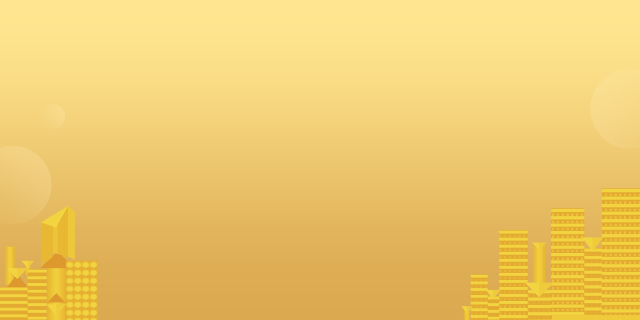
Reproduce this background procedurally as a Shadertoy shader.

```glsl
// A golden gradient sky with pale discs, and two small clusters of gold towers
// in the lower corners. Every solid is a soft mask built from half-planes;
// floors and windows are fract repeats. One unit is 1/100 of the canvas height.

const vec3 YELLOW = vec3(0.95, 0.83, 0.25);
const vec3 GOLD   = vec3(0.91, 0.72, 0.20);
const vec3 AMBER  = vec3(0.87, 0.60, 0.18);

// Soft step: 1 where d is positive
float inside(float d) {
    float w = max(0.2, 50.0 / iResolution.y);
    return smoothstep(-w, w, d);
}

float box(vec2 p, vec2 lo, vec2 hi) {
    vec2 d = min(p - lo, hi - p);
    return inside(min(d.x, d.y));
}

void paint(inout vec3 col, vec3 ink, float mask) {
    col = mix(col, ink, mask);
}

// Translucent disc, brightest along one side
void disc(inout vec3 col, vec2 p, vec2 centre, float radius, vec2 lit) {
    vec2 q = (p - centre) / radius;
    float glow = smoothstep(-0.9, 1.1, dot(q, lit));
    paint(col, vec3(1.0, 0.92, 0.70), inside(radius * (1.0 - length(q))) * (0.04 + 0.24 * glow));
}

// Block with bright floor bands and a row of windows between them
void tower(inout vec3 col, vec2 p, float left, float right, float top, float floorH, float windows) {
    float row = fract((top - p.y) / floorH);
    float band = smoothstep(0.0, 0.15, row) * (1.0 - smoothstep(0.4, 0.6, row));
    float pane = smoothstep(-0.2, 0.5, sin(6.2832 * p.x / 1.5));
    vec3 ink = mix(mix(AMBER, GOLD, 0.55), YELLOW, band);
    ink = mix(ink, YELLOW, windows * 0.55 * pane * smoothstep(0.6, 0.8, row));
    paint(col, ink, box(p, vec2(left, -2.0), vec2(right, top)));
}

// Square pillar with a lit middle edge
void pillar(inout vec3 col, vec2 p, float x, float halfW, float bottom, float top) {
    vec3 ink = mix(GOLD, YELLOW, 0.8 * smoothstep(halfW, 0.0, abs(p.x - x)));
    paint(col, ink, box(p, vec2(x - halfW, bottom), vec2(x + halfW, top)));
}

// Downward wedge, flat on top
void wedge(inout vec3 col, vec2 p, float x, float halfW, float top, float depth) {
    float side = depth * (1.0 - abs(p.x - x) / halfW) - (top - p.y);
    vec3 ink = mix(YELLOW, GOLD, 0.35 * inside(p.x - x));
    paint(col, ink, inside(min(side, top - p.y)));
}

// Upward wedge of shade
void gable(inout vec3 col, vec2 p, float x, float halfW, float base, float height) {
    float side = height * (1.0 - abs(p.x - x) / halfW) - (p.y - base);
    paint(col, AMBER, inside(min(side, p.y - base)));
}

// Faceted tower with a slanted roof
void crystal(inout vec3 col, vec2 p) {
    float roof = min(30.5 + 0.61 * (p.x - 12.8), 35.7 - 0.9 * (p.x - 21.3));
    float foot = min(16.7 + 1.05 * (p.x - 12.8), 21.0 - 0.31 * (p.x - 16.9));
    float body = inside(min(roof - p.y, p.y - foot)) * inside(min(p.x - 12.8, 23.4 - p.x));
    vec3 ink = mix(GOLD, mix(GOLD, YELLOW, 0.45), inside(p.x - 16.6));
    ink = mix(ink, GOLD, inside(p.x - 18.0));
    ink = mix(ink, mix(GOLD, YELLOW, 0.6), inside(p.x - 21.3));
    float top = min(p.y - 28.9 - 1.79 * (p.x - 17.5), p.y - 30.5 + 0.34 * (p.x - 12.8));
    paint(col, mix(ink, YELLOW, inside(top)), body);
}

void leftCity(inout vec3 col, vec2 p) {
    pillar(col, p, 17.6, 2.8, -2.0, 20.0);
    gable(col, p, 17.6, 2.8, 5.5, 2.9);
    wedge(col, p, 17.6, 3.0, 4.9, 3.6);
    gable(col, p, 18.0, 5.4, 16.2, 5.2);
    crystal(col, p);
    pillar(col, p, 3.1, 1.5, 11.0, 22.9);
    pillar(col, p, 8.7, 0.8, 14.0, 18.0);
    wedge(col, p, 8.7, 2.0, 18.5, 2.3);
    gable(col, p, 5.4, 3.4, 10.0, 4.5);
    wedge(col, p, 5.4, 3.2, 16.2, 3.4);
    tower(col, p, 8.6, 14.6, 15.9, 2.1, 0.0);
    tower(col, p, -1.0, 8.6, 10.3, 2.1, 0.0);

    // Block studded with rounded windows
    vec2 cell = fract((p - vec2(20.6, 18.5)) / vec2(2.47, 2.5)) - 0.5;
    float stud = 1.0 - smoothstep(0.2, 0.5, length(cell * vec2(0.8, 1.0)));
    paint(col, mix(mix(AMBER, GOLD, 0.7), YELLOW, stud), box(p, vec2(20.6, -2.0), vec2(30.5, 18.5)));
}

void rightCity(inout vec3 col, vec2 p) {
    tower(col, p, 182.4, 188.2, 22.5, 2.3, 0.3);
    tower(col, p, 165.0, 172.3, 9.5, 2.3, 0.3);
    tower(col, p, 152.4, 156.2, 7.5, 2.1, 0.0);
    pillar(col, p, 145.9, 0.9, -2.0, 3.5);
    tower(col, p, 188.0, 201.0, 41.1, 2.35, 1.0);
    tower(col, p, 172.2, 182.6, 34.9, 2.3, 1.0);
    tower(col, p, 156.0, 164.9, 28.1, 2.2, 0.6);
    tower(col, p, 147.1, 152.4, 14.3, 2.1, 0.4);
    pillar(col, p, 168.5, 1.9, 10.0, 23.5);
    wedge(col, p, 168.5, 2.3, 24.2, 2.2);
    wedge(col, p, 168.5, 4.5, 11.7, 4.6);
    wedge(col, p, 185.2, 3.3, 25.8, 4.4);
    wedge(col, p, 154.1, 2.3, 9.4, 2.9);
    wedge(col, p, 145.9, 1.7, 4.3, 2.1);
    paint(col, mix(GOLD, YELLOW, 0.7), box(p, vec2(172.5, -2.0), vec2(201.0, 1.5)));
}

void mainImage(out vec4 fragColor, in vec2 fragCoord) {
    vec2 p = 100.0 * fragCoord / iResolution.y;
    p.x *= 2.0 * iResolution.y / iResolution.x;
    vec3 col = mix(vec3(0.86, 0.665, 0.315), vec3(1.0, 0.90, 0.56), smoothstep(0.0, 100.0, p.y));
    disc(col, p, vec2(3.9, 42.2), 12.2, vec2(0.8, 0.6));
    disc(col, p, vec2(16.5, 63.5), 3.9, vec2(0.9, 0.3));
    disc(col, p, vec2(197.0, 66.0), 12.5, vec2(-0.9, 0.2));
    leftCity(col, p);
    rightCity(col, p);
    fragColor = vec4(col, 1.0);
}
```
